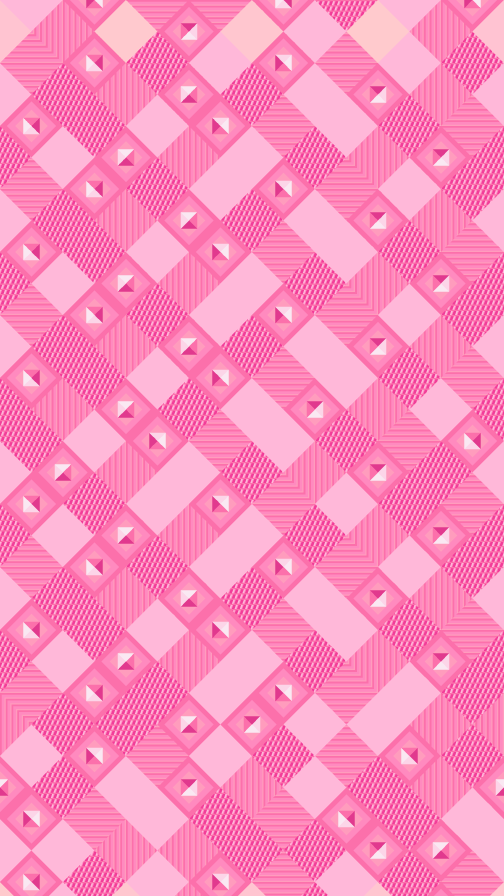
Reproduce this pattern procedurally as a Shadertoy shader.

```glsl
const float HALF_CELLS = 16.0;   // half diagonals across the canvas
const int SAMPLES = 4;           // smoothing grid per pixel side

const vec3 BLUSH = vec3(1.00, 0.72, 0.85);
const vec3 HOT = vec3(0.99, 0.44, 0.67);
const vec3 ROSE = vec3(1.00, 0.54, 0.75);
const vec3 MAGENTA = vec3(0.95, 0.24, 0.60);
const vec3 SALMON = vec3(1.00, 0.61, 0.74);
const vec3 PEACH = vec3(1.00, 0.80, 0.80);
const vec3 PEARL = vec3(0.98, 0.91, 0.95);

float hash(vec2 p) {
    return fract(sin(dot(p, vec2(127.1, 311.7))) * 43758.5453);
}

// Quarter turns of a four-cell block: they advance across the canvas,
// and a few rows slip ahead.
float blockTurn(vec2 block, vec2 cell) {
    float turn = floor(block.x / 4.0);
    float row = block.y * 0.5;
    if (row == 7.0 || row == 12.0) turn += 1.0;
    if (row == 13.0) turn += 2.0;
    if (cell.y < 2.0) turn += cell.x > 5.0 ? 2.0 : 1.0;
    return mod(turn, 4.0);
}

vec2 rotateQuarters(vec2 p, float turns) {
    float angle = turns * 1.5707963;
    float c = cos(angle), s = sin(angle);
    return vec2(c * p.x + s * p.y, c * p.y - s * p.x);
}

// Faceted pyramid on nested diamonds
vec3 stud(vec2 p, float turn) {
    float ring = abs(p.x) + abs(p.y);
    vec3 color = ring > 0.78 ? HOT : ring > 0.52 ? ROSE : SALMON;
    if (max(abs(p.x), abs(p.y)) < 0.26) {
        vec2 q = rotateQuarters(p, turn);
        if (abs(q.x) > abs(q.y)) color = q.x > 0.0 ? MAGENTA * 0.93 : PEARL;
        else color = q.y > 0.0 ? mix(BLUSH, PEARL, 0.6) : HOT;
    }
    return color;
}

// Staggered rows of slanted stitches
vec3 weave(vec2 p) {
    vec2 g = p * 6.0;
    float row = floor(g.y);
    vec2 f = fract(vec2(g.x + 0.5 * mod(row, 2.0), g.y));
    float stitch = fract(f.x + 0.35 * f.y);
    if (f.y < 0.26) return HOT;
    return stitch < 0.52 ? MAGENTA : stitch < 0.82 ? BLUSH : ROSE;
}

// Ribs with a dark seam and a lit shoulder
vec3 ribs(float along) {
    float f = fract(along * 5.5);
    return f < 0.32 ? HOT : f < 0.78 ? ROSE : SALMON;
}

vec3 plain(vec2 cell) {
    bool tinted = mod(cell.y, 28.0) == 1.0 && mod(cell.x, 4.0) == 0.0;
    return tinted ? mix(BLUSH, PEACH, 0.5 + 0.5 * hash(cell)) : BLUSH;
}

vec3 patchwork(vec2 p) {
    // Diamond cell and the two-by-two block around it
    vec2 index = floor(vec2(p.x + p.y, p.x - p.y) * 0.5);
    vec2 corner = 2.0 * floor((index + 1.0) * 0.5) - 1.0;
    vec2 cell = vec2(index.x + index.y + 1.0, index.x - index.y);
    vec2 block = vec2(corner.x + corner.y + 2.0, corner.x - corner.y);

    // Clockwise place in the block, counted from the top
    vec2 side = cell - block;
    float place = abs(side.x) < 0.5 ? side.y + 1.0 : 2.0 - side.x;
    float turn = blockTurn(block, cell);
    float kind = mod(place - turn, 4.0);
    vec2 local = p - cell;

    bool tintedRow = mod(cell.y, 28.0) == 1.0 && mod(cell.x, 4.0) == 0.0;
    if (kind < 0.5 || tintedRow) return plain(cell);
    if (kind < 1.5) return stud(local, turn);
    if (kind < 2.5) return weave(local);
    return ribs(mod(turn, 2.0) < 0.5 ? local.y : local.x);
}

void mainImage(out vec4 fragColor, in vec2 fragCoord) {
    vec3 sum = vec3(0.0);
    for (int y = 0; y < SAMPLES; y++) {
        for (int x = 0; x < SAMPLES; x++) {
            vec2 jitter = (vec2(x, y) + 0.5) / float(SAMPLES) - 0.5;
            vec2 pos = fragCoord + jitter;
            pos.y = iResolution.y - pos.y;   // rows count down from the top
            sum += patchwork(pos * HALF_CELLS / iResolution.x);
        }
    }
    fragColor = vec4(sum / float(SAMPLES * SAMPLES), 1.0);
}
```
